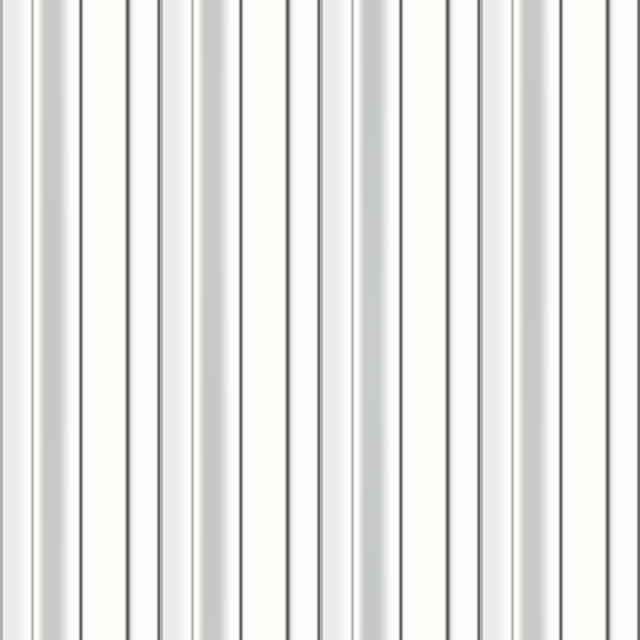
Write a WebGL 2 fragment shader that draws this pattern.

```glsl
#version 300 es
precision highp float;
// Four repeats of white vertical panels with soft grey flutes and thin dark grooves.

uniform vec2 u_resolution;
out vec4 fragColor;

const float REPEATS = 4.0;
const float TAU = 6.2831853;

// Signed distance from a position in the repeat, wrapped to -0.5..0.5
float wrapped(float x, float center) {
    return fract(x - center + 0.5) - 0.5;
}

// Soft groove with separate left and right widths, never thinner than a pixel
float groove(float x, float center, float left, float right, float pixel) {
    float d = wrapped(x, center);
    float width = max(d < 0.0 ? left : right, 0.45 * pixel);
    return exp(-0.5 * d * d / (width * width));
}

// Plateau that rises over a..b and falls over c..d
float band(float x, float a, float b, float c, float d) {
    return smoothstep(a, b, x) * (1.0 - smoothstep(c, d, x));
}

void main() {
    vec2 uv = gl_FragCoord.xy / u_resolution;
    float stripe = floor(uv.x * REPEATS);
    float x = fract(uv.x * REPEATS);
    float pixel = REPEATS / u_resolution.x;

    // White ground with a faint ivory glow in the wide panel
    vec3 color = vec3(0.996);
    color -= vec3(0.0, 0.0, 0.028) * band(x, 0.54, 0.64, 0.69, 0.78);

    // Pale flute beside the repeat edge
    float paleFlute = band(x, 0.0, 0.05, 0.10, 0.175);
    color = mix(color, vec3(0.925, 0.925, 0.915), paleFlute);

    // Deep flute: warm rim, grey core and a cooler fading side
    float deepFlute = band(x, 0.225, 0.285, 0.355, 0.462);
    color -= vec3(0.0, 0.006, 0.035) * groove(x, 0.24, 0.012, 0.02, pixel);
    vec3 fluteGrey = mix(vec3(0.785, 0.785, 0.78), vec3(0.79, 0.805, 0.81),
                         smoothstep(0.33, 0.43, x));
    // Slight drift between flutes and along their length
    fluteGrey += vec3(-0.004, 0.002, 0.005) * cos(TAU * (stripe + 1.0) / 3.0);
    fluteGrey += 0.006 * cos(TAU * uv.y + stripe * 1.7);
    color = mix(color, fluteGrey, deepFlute);

    // Fine cool grooves around the pale flute
    color = mix(color, vec3(0.60, 0.66, 0.66), 0.9 * groove(x, 0.011, 0.006, 0.006, pixel));
    color = mix(color, vec3(0.58, 0.63, 0.62), 0.85 * groove(x, 0.203, 0.006, 0.006, pixel));

    // Dark grooves that divide the panels
    color = mix(color, vec3(0.33, 0.33, 0.335), groove(x, 0.505, 0.007, 0.008, pixel));
    color = mix(color, vec3(0.80, 0.80, 0.81), 0.5 * groove(x, 0.802, 0.012, 0.022, pixel));
    color = mix(color, vec3(0.32, 0.32, 0.325), groove(x, 0.797, 0.008, 0.010, pixel));
    color = mix(color, vec3(0.33, 0.34, 0.33), groove(x, 0.994, 0.008, 0.006, pixel));

    fragColor = vec4(clamp(color, 0.0, 1.0), 1.0);
}
```
